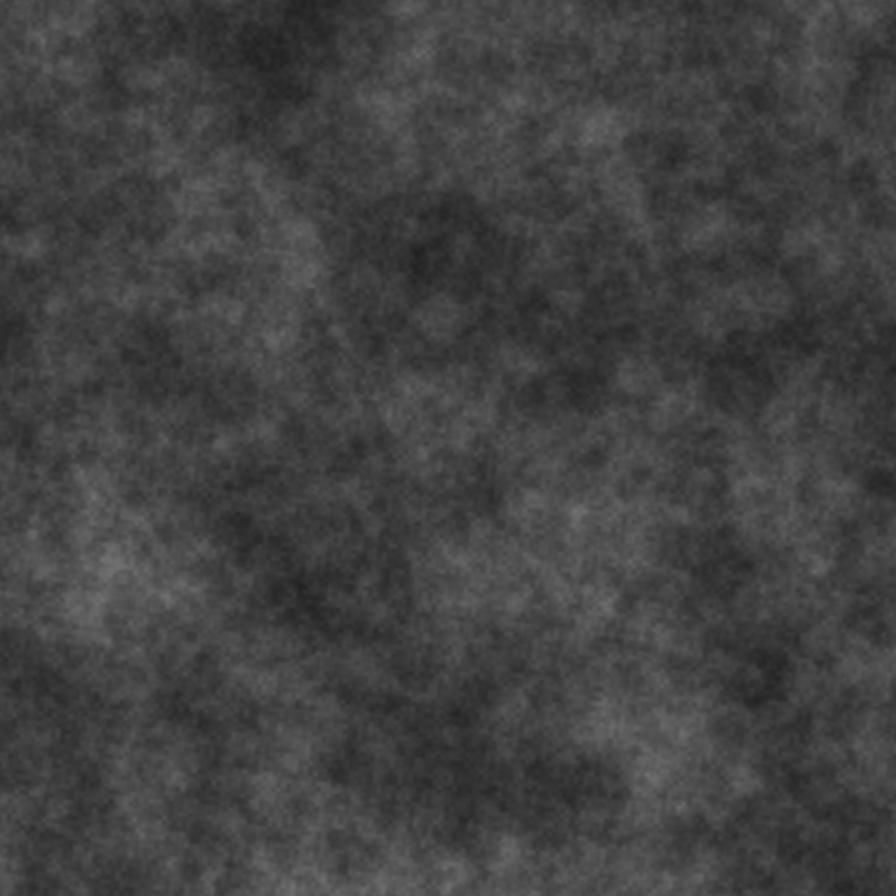
Reproduce this texture procedurally as a Shadertoy shader.

```glsl
// Dark grey mottled cloud texture, like smoky slate or worn felt.
// Rotated octaves of smooth value noise are summed, scaled to unit
// spread, and mapped to a narrow range of neutral greys.

const float MEAN_GREY    = 0.257;  // average brightness
const float GREY_SPREAD  = 0.042;  // standard deviation of brightness
const float SKEW         = 0.002;  // stretches lights, compresses darks
const float DARKEST      = 0.13;
const float LIGHTEST     = 0.43;
const float BASE_CELLS   = 5.2;    // largest blotches across the canvas
const int   OCTAVES      = 6;
const float LACUNARITY   = 2.03;   // frequency ratio between octaves
const float GAIN         = 0.88;   // strength ratio between octaves
const float TURN         = 0.65;   // rotation per octave, in radians
const float NOISE_SPREAD = 0.213;  // standard deviation of one octave

// Integer hash of a lattice point, from 0 to 1
float hash(ivec2 cell) {
    uvec2 q = uvec2(cell) * uvec2(1597u, 3571u);
    uint h = (q.x ^ (q.y << 7)) + q.y * 2917u;
    h = (h ^ (h >> 15)) * 73471u;
    h = (h ^ (h >> 13)) * 51787u;
    h ^= h >> 16;
    return float(h & 65535u) / 65535.0;
}

// Smoothly interpolated lattice noise, centred on zero
float valueNoise(vec2 p) {
    ivec2 cell = ivec2(floor(p));
    vec2 f = fract(p);
    vec2 w = f * f * f * (f * (f * 6.0 - 15.0) + 10.0);
    float low  = mix(hash(cell), hash(cell + ivec2(1, 0)), w.x);
    float high = mix(hash(cell + ivec2(0, 1)), hash(cell + ivec2(1, 1)), w.x);
    return mix(low, high, w.y) - 0.5;
}

// Layered noise with a standard deviation near one
float clouds(vec2 p) {
    mat2 nextOctave = LACUNARITY * mat2(cos(TURN), sin(TURN), -sin(TURN), cos(TURN));
    float sum = 0.0, power = 0.0, strength = 1.0;
    for (int i = 0; i < OCTAVES; i++) {
        sum += strength * valueNoise(p);
        power += strength * strength;
        strength *= GAIN;
        p = nextOctave * p + vec2(17.3, 41.7);
    }
    return sum / (sqrt(power) * NOISE_SPREAD);
}

void mainImage(out vec4 fragColor, in vec2 fragCoord) {
    vec2 uv = fragCoord / iResolution.y;
    float cloud = clouds(uv * BASE_CELLS + vec2(7.4, 3.1));

    // Tone mapping to neutral grey
    float grey = MEAN_GREY + GREY_SPREAD * cloud + SKEW * (cloud * cloud - 1.0);
    fragColor = vec4(vec3(clamp(grey, DARKEST, LIGHTEST)), 1.0);
}
```
